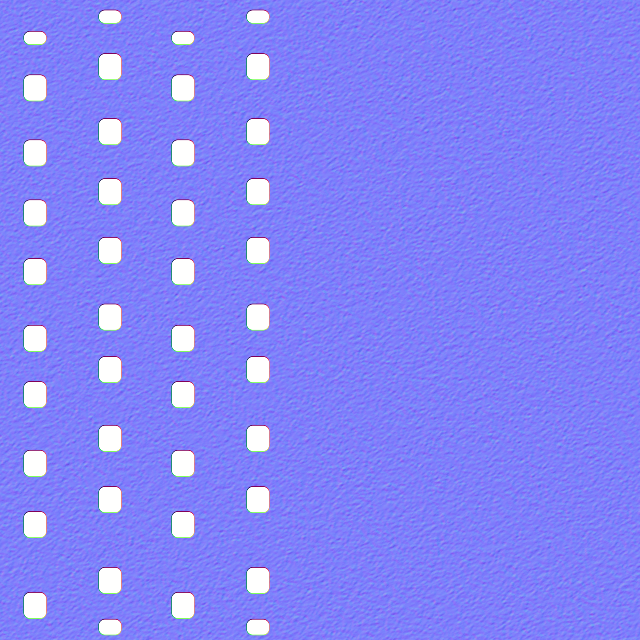
Write a Shadertoy shader that draws this texture map.

```glsl
// Normal map of a finely grained sheet with four columns of punched slots.
// Grain is the analytic slope of signed cellular bumps; slots are rounded
// boxes with a thin rim coloured by the outward direction of their edge.

const float UNITS = 768.0;            // layout units across the canvas
const int ROWS = 11;
const float ROW_Y[ROWS] = float[ROWS](20.0, 80.0, 158.0, 230.0, 300.5, 380.5,
                                      443.5, 526.0, 599.5, 696.5, 752.5);
const vec3 FLAT_NORMAL = vec3(0.496, 0.498, 0.985);
const vec3 SLOT_WHITE = vec3(1.0, 1.0, 0.995);

vec3 hash3(vec2 p) {
    vec3 q = fract(p.xyx * vec3(0.1031, 0.1030, 0.0973));
    q += dot(q, q.yxz + 33.33);
    return fract((q.xxy + q.yzz) * q.zyx);
}

// Slope of a height field made of one signed round bump per cell
vec2 bumpSlope(vec2 p) {
    vec2 cell = floor(p), slope = vec2(0.0);
    for (int y = -1; y <= 1; y++) {
        for (int x = -1; x <= 1; x++) {
            vec2 id = cell + vec2(x, y);
            vec3 rnd = hash3(id);
            vec2 d = p - id - rnd.xy;
            float falloff = max(1.0 - dot(d, d), 0.0);
            slope -= 4.0 * (2.0 * rnd.z - 1.0) * d * falloff;
        }
    }
    return slope;
}

// Bumps stretched along a tilted axis, with the slope turned back
vec2 grainSlope(vec2 p, float angle, vec2 cellSize) {
    float c = cos(angle), s = sin(angle);
    mat2 turn = mat2(c, s, -s, c);
    vec2 slope = bumpSlope(turn * p / cellSize + 400.0);
    return (slope * cellSize.y / cellSize) * turn;
}

// Rounded box: outward direction in xy, signed distance in z
vec3 roundedBox(vec2 p, vec2 halfSize, float radius) {
    vec2 q = abs(p) - halfSize + radius;
    vec2 corner = max(q, 0.0);
    float dist = length(corner) + min(max(q.x, q.y), 0.0) - radius;
    vec2 axis = q.x > q.y ? vec2(1.0, 0.0) : vec2(0.0, 1.0);
    vec2 dir = length(corner) > 0.0 ? normalize(corner) : axis;
    return vec3(dir * sign(p), dist);
}

// Nearest slot in the staggered columns; y runs downward
vec3 nearestSlot(vec2 p) {
    float column = clamp(floor(p.x / 88.75), 0.0, 3.0);
    float odd = mod(column, 2.0);
    float centreX = 42.0 + 177.5 * floor(column * 0.5) + 90.0 * odd;
    vec3 nearest = vec3(0.0, 0.0, 1e4);
    for (int i = 0; i < ROWS; i++) {
        float stagger = i < 6 ? 25.5 : 30.0;
        float halfHeight = i == 0 ? 8.5 : (i == ROWS - 1 ? 10.0 : 16.2);
        vec2 centre = vec2(centreX, ROW_Y[i] + stagger * (1.0 - odd));
        vec3 slot = roundedBox(p - centre, vec2(14.0, halfHeight), 8.0);
        if (slot.z < nearest.z) nearest = slot;
    }
    return nearest;
}

void mainImage(out vec4 fragColor, in vec2 fragCoord) {
    vec2 uv = fragCoord / iResolution.xy;
    vec2 p = vec2(uv.x, 1.0 - uv.y) * UNITS;
    float pixel = UNITS / iResolution.y;

    // Grain: fine wrinkles over slightly broader ones
    vec2 slope = grainSlope(p, 0.5, vec2(3.7, 2.7));
    slope += 0.4 * grainSlope(p + 91.0, 0.35, vec2(6.0, 4.0));
    vec3 color = FLAT_NORMAL;
    color.rg += vec2(0.043, 0.047) * slope;
    color.b -= 0.004 * dot(slope, slope);

    // Rim, fainter on the sides, then the white opening
    vec3 slot = nearestSlot(p);
    float outer = 1.0 - smoothstep(-0.4 * pixel, 0.4 * pixel, slot.z);
    float rimWidth = mix(0.6, 1.0, abs(slot.y));
    float inner = 1.0 - smoothstep(-0.4 * pixel, 0.4 * pixel, slot.z + rimWidth);
    vec3 rim = vec3(0.5 + 0.5 * slot.xy, 0.35);
    color = mix(color, rim, outer);
    color = mix(color, SLOT_WHITE, inner);

    fragColor = vec4(clamp(color, 0.0, 1.0), 1.0);
}
```
